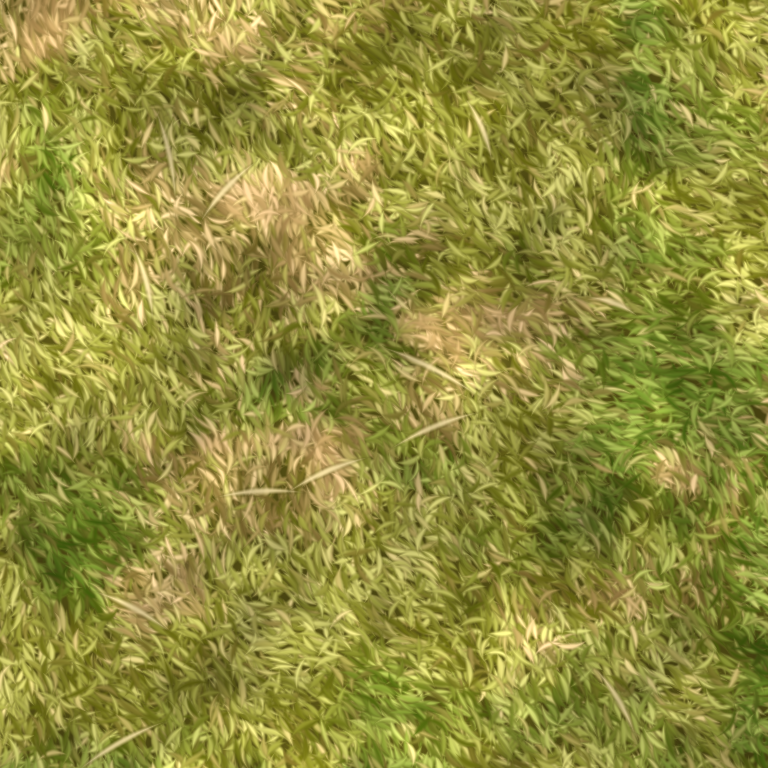
Write a Shadertoy shader that draws this texture.

```glsl
// Sunlit lawn of short matted grass blades with dry straw patches and lush green tufts.

const vec3 SOIL = vec3(0.30, 0.28, 0.07);
const vec3 BARE_EARTH = vec3(0.80, 0.62, 0.44);
const vec3 PALE_STALK = vec3(0.92, 0.84, 0.62);
const float EDGE = 0.0029;
const int LAYERS = 9;

float hash(vec2 p) {
    return fract(sin(dot(p, vec2(127.1, 311.7))) * 43758.5453);
}

vec2 hash2(vec2 p) {
    return vec2(hash(p), hash(p + vec2(37.2, 17.9)));
}

float noise(vec2 p) {
    vec2 i = floor(p), f = fract(p);
    f = f * f * (3.0 - 2.0 * f);
    return mix(mix(hash(i), hash(i + vec2(1, 0)), f.x),
               mix(hash(i + vec2(0, 1)), hash(i + vec2(1, 1)), f.x), f.y);
}

float fbm(vec2 p) {
    return 0.5 * noise(p) + 0.3 * noise(p * 2.1 + 5.3) + 0.2 * noise(p * 4.3 + 9.1);
}

vec3 ramp(vec3 low, vec3 middle, vec3 high, float t) {
    return t < 0.5 ? mix(low, middle, t * 2.0) : mix(middle, high, t * 2.0 - 1.0);
}

// Patch strengths: dry towards the upper left, lush towards the lower right
float dryness(vec2 p) {
    return smoothstep(0.50, 0.84, fbm(p * 6.0 + 3.7) + 0.20 * (p.y - p.x));
}

float lushness(vec2 p) {
    return smoothstep(0.46, 0.78, fbm(p * 5.5 + 21.4) + 0.24 * (0.5 - p.y) + 0.06 * p.x);
}

// Lie of the grass: mostly falling to the right, with some crossing blades
float lieAngle(vec2 p, float jitter, float crossing) {
    float angle = mix(-1.1, -0.65, p.x) + 1.4 * (noise(p * 11.0) - 0.5) + 1.2 * (jitter - 0.5);
    return angle + 1.6 * step(0.82, crossing);
}

// Curved tapered blade: x is signed distance, y is position across the width
vec2 blade(vec2 q, float angle, float halfLength, float width, float bend) {
    float c = cos(angle), s = sin(angle);
    q = vec2(c * q.x + s * q.y, c * q.y - s * q.x);
    float along = q.x / halfLength;
    float across = q.y + bend * (along * along - 0.3);
    return vec2(abs(across) - width * (1.0 - along * along), across / width);
}

vec3 bladeColor(vec2 root, float tone, float kind) {
    vec3 grass = ramp(vec3(0.38, 0.38, 0.06), vec3(0.62, 0.62, 0.25), vec3(0.86, 0.84, 0.48), tone);
    vec3 straw = ramp(vec3(0.46, 0.38, 0.17), vec3(0.71, 0.61, 0.36), vec3(0.98, 0.85, 0.62), tone);
    vec3 lush = ramp(vec3(0.20, 0.34, 0.04), vec3(0.43, 0.56, 0.17), vec3(0.67, 0.76, 0.34), tone);
    float dry = dryness(root);
    vec3 color = mix(grass, lush, lushness(root) * (1.0 - dry) * 0.8);
    return mix(color, straw, smoothstep(-0.3, 0.3, 0.10 + 0.75 * dry - kind));
}

// One jittered grid of blades painted over the colour below, each with a soft shadow
vec3 paintBlades(vec3 color, vec2 p, float cell, float seed) {
    vec2 shift = hash2(vec2(seed, 4.7));
    vec2 home = floor(p / cell + shift);
    for (int y = -1; y <= 1; y++)
    for (int x = -1; x <= 1; x++) {
        vec2 id = home + vec2(x, y);
        vec2 key = id + seed * vec2(13.7, 7.3);
        vec2 root = (id + hash2(key) - shift) * cell;
        vec2 shape = hash2(key + 51.3), look = hash2(key + 83.9);
        float angle = lieAngle(root, shape.x, look.x);
        float halfLength = cell * mix(0.50, 0.82, shape.y);
        float width = mix(0.0022, 0.0038, hash(key + 23.1));
        vec2 b = blade(p - root, angle, halfLength, width, 0.011 * (look.y - 0.5));
        float tone = hash(key + 67.7) + 0.5 * (noise(root * 18.0 + 2.0) - 0.5);
        tone = clamp(tone + 0.08 * clamp(b.y, -1.0, 1.0), 0.0, 1.0);
        color = mix(color, SOIL, 0.25 * (1.0 - smoothstep(-0.001, 0.0042, b.x)));
        float cover = 1.0 - smoothstep(-EDGE, EDGE, b.x);
        color = mix(color, bladeColor(root, tone, hash(key + 95.3)), cover);
    }
    return color;
}

// Rare long bleached stalks, most likely in dry patches
vec3 paintStalks(vec3 color, vec2 p, float cell) {
    vec2 home = floor(p / cell);
    for (int y = -1; y <= 1; y++)
    for (int x = -1; x <= 1; x++) {
        vec2 id = home + vec2(x, y);
        vec2 root = (id + hash2(id + 7.7)) * cell;
        float present = step(hash(id + 31.9), 0.08 + 0.2 * dryness(root));
        float halfLength = cell * mix(0.2, 0.45, hash(id + 3.1));
        vec2 b = blade(p - root, lieAngle(root, 0.5, hash(id + 11.3)), halfLength, 0.0032, 0.003);
        color = mix(color, SOIL, 0.3 * present * (1.0 - smoothstep(0.0, 0.005, b.x)));
        color = mix(color, PALE_STALK, 0.85 * present * (1.0 - smoothstep(-EDGE, EDGE, b.x)));
    }
    return color;
}

void mainImage(out vec4 fragColor, in vec2 fragCoord) {
    vec2 p = fragCoord / iResolution.y;
    vec3 color = SOIL;
    for (int i = 0; i < LAYERS; i++)
        color = paintBlades(color, p, 0.024, float(i) + 1.0);

    // Worn spots let the pinkish earth show through
    float worn = smoothstep(0.3, 0.9, dryness(p)) * smoothstep(0.35, 0.7, noise(p * 16.0 + 8.0));
    color = mix(color, BARE_EARTH, 0.35 * worn);
    color = paintStalks(color, p, 0.12);

    // Uneven ground: broad light and shade, with small hollows
    float relief = 0.6 * (fbm(p * 7.0 + 40.0) - 0.5) + 0.22 * (noise(p * 28.0 + 60.0) - 0.5);
    color *= 1.06 + relief - 0.12 * lushness(p) + 0.06 * dryness(p);
    fragColor = vec4(clamp(color, 0.0, 1.0), 1.0);
}
```
